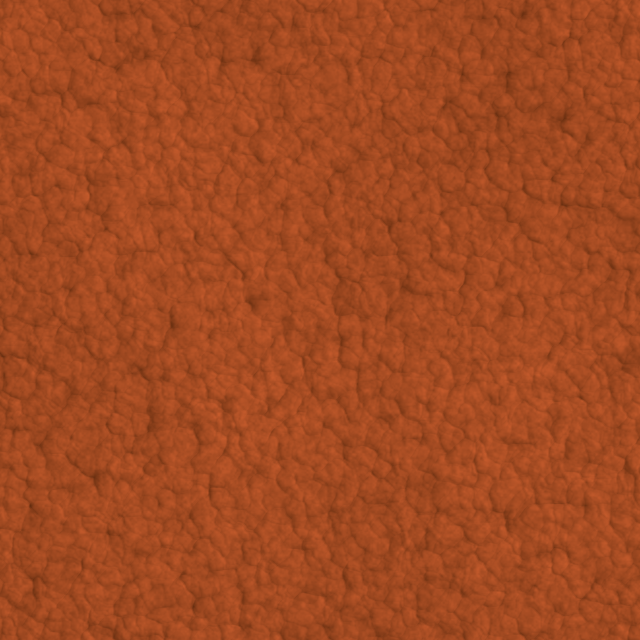
This texture is drawn by a Shadertoy shader. Its source:

```glsl
float hash(vec2 p) {
    return fract(sin(dot(p, vec2(127.1, 311.7))) * 43758.5453);
}

vec2 hash2(vec2 p) {
    return vec2(hash(p), hash(p + 57.3));
}

float valueNoise(vec2 p) {
    vec2 cell = floor(p), f = fract(p);
    f = f * f * (3.0 - 2.0 * f);
    float low = mix(hash(cell), hash(cell + vec2(1, 0)), f.x);
    float high = mix(hash(cell + vec2(0, 1)), hash(cell + vec2(1, 1)), f.x);
    return mix(low, high, f.y);
}

// Zero-centred noise in two independent channels
vec2 wobble(vec2 p) {
    return vec2(valueNoise(p), valueNoise(p + 41.7)) - 0.5;
}

// Rounded bumps that meet in sharp creases
float domes(vec2 p) {
    vec2 cell = floor(p), f = fract(p);
    float nearest = 2.0;
    for (int y = -1; y <= 1; y++) {
        for (int x = -1; x <= 1; x++) {
            vec2 neighbour = vec2(x, y);
            vec2 away = neighbour + hash2(cell + neighbour) - f;
            nearest = min(nearest, dot(away, away));
        }
    }
    return 1.0 - nearest;
}

// Returns surface height in x and crease openness in y
vec2 relief(vec2 uv) {
    vec2 p = uv + 0.014 * wobble(uv * 26.0) + 0.008 * wobble(uv * 75.0);
    float clumps = domes(p * 21.0);
    float pebbles = domes(p * 43.0 + 13.0);
    float nubs = domes(p * 88.0 + 29.0);
    float height = 0.45 * clumps / 21.0 + pebbles / 43.0 + 0.5 * nubs / 88.0;
    float openness = 0.3 * clumps + 0.5 * pebbles + 0.2 * nubs;
    return vec2(height, openness);
}

// Fine fibrous speckle, zero-centred
float nap(vec2 uv) {
    float tufts = valueNoise(uv * 95.0 + 7.0);
    float fibres = valueNoise(uv * 190.0);
    float fuzz = valueNoise(uv * 310.0 + 3.0);
    return 0.35 * tufts + 0.4 * fibres + 0.25 * fuzz - 0.5;
}

vec3 suedeColor(float tone) {
    const vec3 shadowRust = vec3(0.53, 0.24, 0.10);
    const vec3 brightRust = vec3(0.70, 0.32, 0.15);
    return mix(shadowRust, brightRust, clamp(tone, -0.8, 1.4));
}

void mainImage(out vec4 fragColor, in vec2 fragCoord) {
    vec2 uv = fragCoord / min(iResolution.x, iResolution.y);

    // Slope towards the light, measured over a short soft step
    const vec2 lightDir = vec2(0.9, 0.43);
    const float stepSize = 0.0035;
    vec2 behind = relief(uv - 0.5 * stepSize * lightDir);
    vec2 ahead = relief(uv + 0.5 * stepSize * lightDir);
    float slope = (behind.x - ahead.x) / stepSize;
    float openness = 0.5 * (behind.y + ahead.y);

    // Shading, creases, nap and broad uneven wear
    float tone = 0.5 + 0.24 * slope;
    tone += 1.3 * (openness - 0.68);
    tone += 0.9 * nap(uv);
    tone += 0.3 * (valueNoise(uv * 5.0) - 0.5);

    fragColor = vec4(suedeColor(tone), 1.0);
}
```
